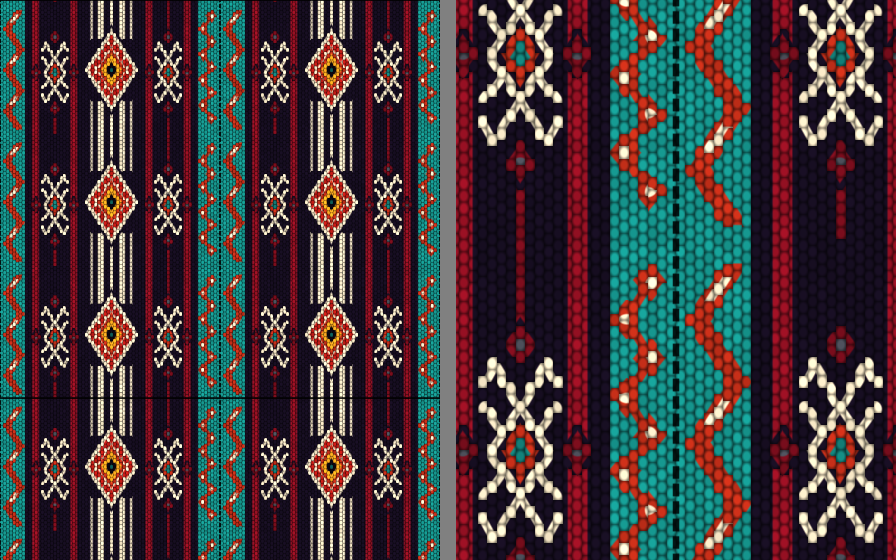
Left, the full canvas; right, a detail of the centre.
Reproduce this pattern procedurally as a WebGL 1 fragment shader.

```glsl
precision highp float;
// Beaded textile: teal zigzag borders, crimson stripes and stepped diamond medallions.

#define CANVAS vec2(602.0, 768.0)
#define TILE vec2(301.0, 181.3)
#define BEADS vec2(70.0, 32.0)
#define FIRST_ROW 96.0
#define PANEL_HEIGHT 546.0
#define GROUND vec3(0.085, 0.052, 0.125)
#define TEAL vec3(0.08, 0.56, 0.53)
#define CRIMSON vec3(0.56, 0.06, 0.13)
#define RUST vec3(0.72, 0.17, 0.09)
#define CREAM vec3(0.95, 0.89, 0.76)
#define GOLD vec3(0.98, 0.66, 0.12)
#define VARIATION 0.18

uniform vec2 u_resolution;

float hash(vec2 p) {
  vec3 q = fract(vec3(p.xyx) * 0.1031);
  q += dot(q, q.yzx + 33.33);
  return fract((q.x + q.y) * q.z);
}

// Antialiased coverage of a signed distance.
float fill(float d) {
  float aa = 0.6 * CANVAS.y / u_resolution.y;
  return 1.0 - smoothstep(-aa, aa, d);
}

// Triangle wave: 1 at integers, 0 halfway.
float tri(float t) { return abs(fract(t) - 0.5) * 2.0; }

float rhomb(vec2 p, vec2 r) {
  return (abs(p.x) / r.x + abs(p.y) / r.y - 1.0) * r.x * r.y / length(r);
}

float segment(vec2 p, vec2 a, vec2 b) {
  vec2 d = b - a;
  return length(p - a - d * clamp(dot(p - a, d) / dot(d, d), 0.0, 1.0));
}

// Teal border: barred zigzag on the left edge, linked dots on the right.
vec3 border(vec2 p) {
  vec3 col = TEAL;
  float zig = abs(p.x - 28.0 + 18.0 * tri(p.y / 56.0)) * 0.84;
  float bar = max(zig - 2.2, abs(fract(p.y / 56.0) - 0.75) * 56.0 - 6.5);
  float ends = abs(p.y) - 82.0;
  col = mix(col, RUST, fill(max(zig - 4.6, ends)));
  col = mix(col, CREAM, fill(max(bar, ends)));

  float k = clamp(floor((p.y + 4.0) / 17.5 + 0.5), -4.0, 4.0);
  vec2 dot0 = vec2(mix(289.0, 278.0, mod(k, 2.0)), k * 17.5 - 4.0);
  float link = abs(p.x - 278.0 - 11.0 * tri((p.y + 4.0) / 35.0)) * 0.84 - 2.3;
  link = max(link, abs(p.y + 4.0) - 72.0);
  col = mix(col, RUST, fill(min(link, rhomb(p - dot0, vec2(7.5, 9.0)))));
  return mix(col, CREAM, fill(length(p - dot0) - 2.6));
}

// Small dark lozenge with a grey-teal eye.
vec3 lozenge(vec3 col, vec2 p) {
  col = mix(col, GROUND, fill(rhomb(p, vec2(9.0, 12.0))));
  col = mix(col, CRIMSON * 0.8, fill(rhomb(p, vec2(7.0, 9.5))));
  return mix(col, vec3(0.28, 0.29, 0.33), fill(length(p) - 2.0));
}

// Crimson stripe pair around a hooked lattice motif.
vec3 sidePanel(vec3 col, vec2 p, float rightSide) {
  vec2 a = abs(p);
  col = mix(col, CRIMSON, fill(abs(a.x - 26.0) - 4.4));
  float reach = mix(p.y - 85.0, -1.0, rightSide);
  float thread = max(max(a.x - 1.6, 50.0 - a.y), reach);
  thread = max(thread, mix(-p.y, -1.0, rightSide));
  col = mix(col, CRIMSON * 0.8, fill(thread));
  col = lozenge(col, vec2(a.x - 26.0, p.y));
  col = lozenge(col, vec2(p.x, a.y - 49.0));

  float lattice = segment(a, vec2(14.0, 0.0), vec2(0.0, 20.0));
  lattice = min(lattice, segment(a, vec2(0.0, 20.0), vec2(12.0, 40.0)));
  lattice = min(lattice, segment(a, vec2(12.0, 40.0), vec2(17.0, 31.0)));
  lattice = min(lattice, segment(a, vec2(8.0, 9.0), vec2(16.0, 20.0)));
  col = mix(col, CREAM, fill(lattice - 2.2));
  col = mix(col, RUST, fill(rhomb(p, vec2(9.0, 14.0))));
  return mix(col, TEAL * 0.85, fill(rhomb(p, vec2(4.5, 6.5))));
}

// Cream cords carrying a large concentric medallion.
vec3 medallion(vec3 col, vec2 p) {
  float s = abs(p.x);
  float cords = min(min(s - 1.8, abs(s - 14.0) - 3.9), abs(s - 27.5) - 1.8);
  col = mix(col, CREAM, fill(max(cords, 42.0 - abs(p.y))));
  vec2 r = vec2(37.0, 57.0);
  col = mix(col, GROUND, fill(rhomb(p, r * 1.1)));
  col = mix(col, CREAM, fill(rhomb(p, r)));
  vec2 uv = vec2(p.x / r.x + p.y / r.y, p.x / r.x - p.y / r.y);
  vec2 cell = abs(fract(uv / 0.35 + 0.5) - 0.5);
  float gems = (max(cell.x, cell.y) - 0.39) * 10.0;
  col = mix(col, RUST * vec3(1.0, 0.6, 0.9), fill(max(gems, rhomb(p, r * 0.88))));
  col = mix(col, RUST, fill(rhomb(p, r * 0.52)));
  col = mix(col, GOLD, fill(rhomb(p, r * 0.39)));
  col = mix(col, GROUND * 0.5, fill(rhomb(p, r * 0.2)));
  return mix(col, TEAL * 0.6, fill(rhomb(p, r * 0.07)));
}

void main() {
  vec2 p = gl_FragCoord.xy / u_resolution;
  p = vec2(p.x, 1.0 - p.y) * CANVAS;

  // Staggered beads: alternate columns shift by half a bead.
  vec2 g = p * BEADS / TILE;
  g.y += 0.5 * mod(floor(g.x), 2.0);
  vec2 id = floor(g);
  vec2 f = g - id - 0.5;

  // Pull the design toward bead centres for stepped edges.
  vec2 q = p - 0.5 * f * TILE / BEADS;
  q.x = mod(q.x, TILE.x);
  q.y = mod(q.y - FIRST_ROW + 0.5 * TILE.y, TILE.y) - 0.5 * TILE.y;
  float x = q.x - 152.5;
  vec3 col = sidePanel(GROUND, vec2(abs(x) - 77.5, q.y - 4.0), step(0.0, x));
  col = mix(col, medallion(GROUND, vec2(x, q.y)), step(abs(x), 43.0));
  col = mix(border(q), col, fill(abs(x) - 117.5));

  // Bead relief, dye variation and panel seams.
  col *= mix(1.1, 0.5, smoothstep(0.25, 0.65, length(f)));
  col *= 1.0 + VARIATION * (hash(id) - 0.5);
  vec2 seam = abs(mod(p + 0.5 * vec2(TILE.x, PANEL_HEIGHT), vec2(TILE.x, PANEL_HEIGHT)) - 0.5 * vec2(TILE.x, PANEL_HEIGHT));
  float stitch = fill(seam.x - 1.5) * smoothstep(0.15, 0.4, tri(p.y / 8.0));
  col *= 1.0 - 0.85 * max(stitch, fill(seam.y - 1.3));
  gl_FragColor = vec4(col, 1.0);
}
```
